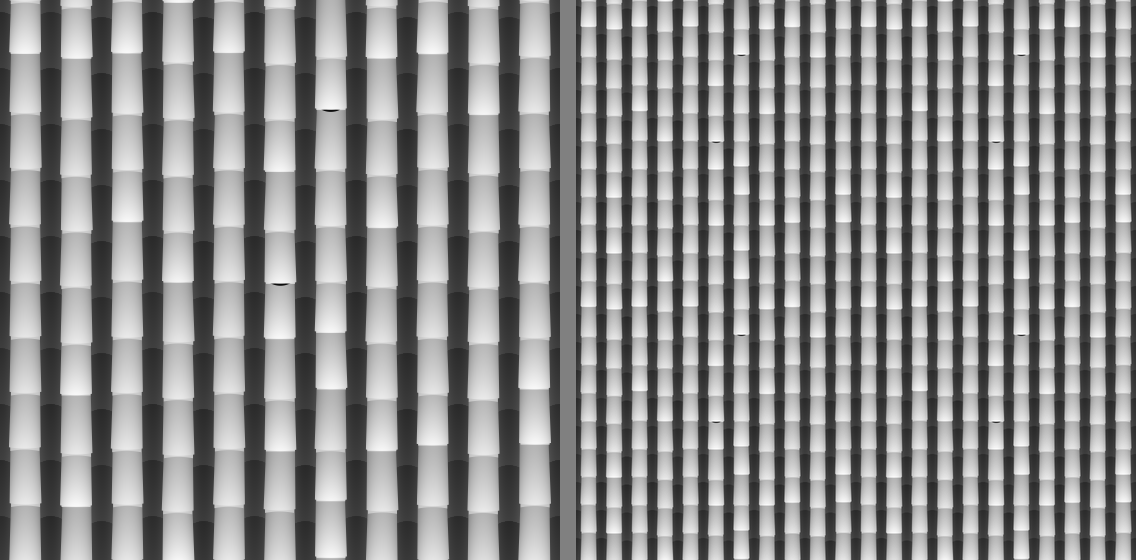
Left, the tile; right, the same tile 2 across and 2 down.
Reproduce this pattern procedurally as a Shadertoy shader.

```glsl
// Height-shaded barrel roof tiles: pale tapered covers over dark curved pans, 11 x 10.
const vec2 GRID = vec2(11.0, 10.0);

// Random value per tile; the id wraps so that the pattern repeats.
float tileHash(vec2 id, float seed) {
    vec2 q = mod(id, GRID) + seed * vec2(17.3, 5.9);
    return fract(sin(dot(q, vec2(127.1, 311.7))) * 4375.85);
}

// Antialiased coverage for a signed distance that is positive inside.
float coverage(float d, float pixel) {
    return clamp(d / pixel + 0.5, 0.0, 1.0);
}

// Dark channel tile: lowest in the middle, rising toward its lower end.
float panTone(vec2 p, float pixel) {
    float column = mod(floor(p.x + 0.5), GRID.x);
    float x = (fract(p.x + 0.5) - 0.5) / 0.21;
    bool lowered = column > 0.0 && mod(column, 2.0) < 0.5;
    float y = p.y + (lowered ? 0.305 : 0.215) + 0.045 * x * x;
    float row = floor(y);
    float t = y - row;
    float wobble = 0.015 * (tileHash(vec2(column, row), 7.0) - 0.5);
    float trough = 0.07 * x * x + wobble;
    float tone = mix(0.24, 0.165, t) + trough;
    // Blend across the step between neighbouring rows.
    float seam = min(t, 1.0 - t);
    return mix(0.2025 + trough, tone, clamp(seam / pixel + 0.5, 0.0, 1.0));
}

// Paint one cover tile, with its rim, over the tone below it.
float paintCover(float under, vec2 id, vec2 local, vec2 pixel) {
    float raised = step(0.82, tileHash(id, 1.0));
    float slipped = step(0.985, tileHash(id, 2.0));
    float lean = tileHash(id, 3.0) - 0.5;
    float t = local.y - 0.075 * raised + 0.03 * (tileHash(id, 4.0) - 0.5);
    float x = local.x + 0.035 * lean * (t - 0.5) + 0.012 * (tileHash(id, 5.0) - 0.5);
    float halfWidth = mix(0.313, 0.287, clamp(t, 0.0, 1.0));
    float u = x / halfWidth;
    float u2 = min(u * u, 1.0);
    float round = 0.28 * (1.0 - sqrt(1.0 - 0.9 * u2));

    // Inset rim below the end, thin at the crown and deeper at the sides.
    float bottom = -0.025 * (1.0 - u2);
    float rimDepth = (0.018 + 0.055 * u2) * mix(1.0, 0.4, raised);
    float rim = coverage(t - bottom + rimDepth, pixel.y)
              * coverage(bottom + 0.05 - t, pixel.y)
              * coverage(halfWidth * 0.91 - abs(x), pixel.x);
    float tone = mix(under, 0.83 + 0.06 * raised - 0.6 * round, rim);

    // A rare slipped tile leaves a dark crescent under its crown.
    float gap = coverage(0.028 * (1.0 - 3.0 * u2) - abs(t - bottom + 0.01), pixel.y);
    tone = mix(tone, 0.05, gap * slipped);

    // Rounded body, brightest at the raised lower end.
    float slope = pow(clamp(1.0 - t, 0.0, 1.0), 1.25);
    float body = mix(0.71, 0.905 + 0.06 * raised, slope) - round;
    body += 0.02 * (tileHash(id, 6.0) - 0.5);
    float mask = coverage(halfWidth - abs(x), pixel.x)
               * coverage(t - bottom, pixel.y)
               * coverage(1.16 - t, pixel.y);
    return mix(tone, body, mask);
}

void mainImage(out vec4 fragColor, in vec2 fragCoord) {
    vec2 p = fragCoord / iResolution.xy * GRID;
    vec2 pixel = GRID / iResolution.xy;
    float tone = panTone(p, pixel.y);

    // Alternate columns sit lower; upper tiles overlap the ones beneath.
    float column = floor(p.x);
    float y = p.y + 0.105 * mod(column, 2.0);
    for (int i = -1; i <= 1; i++) {
        float row = floor(y) + float(i);
        vec2 local = vec2(fract(p.x) - 0.5, y - row);
        tone = paintCover(tone, vec2(column, row), local, pixel);
    }
    fragColor = vec4(vec3(tone), 1.0);
}
```
